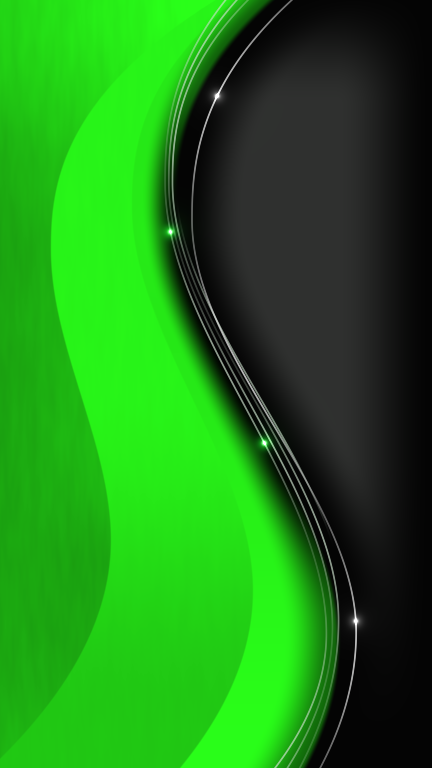
Write a WebGL 2 fragment shader that draws this background.

```glsl
#version 300 es
precision highp float;
// Draws layered green waves meeting a dark panel along glossy S-shaped lines with sparks.
uniform vec2 u_resolution;
out vec4 outColor;

// Canvas space is 9 wide and 16 high.
vec2 hashGradient(vec2 cell) {
  float angle = 6.2832 * fract(sin(dot(cell, vec2(127.1, 311.7))) * 43758.5);
  return vec2(cos(angle), sin(angle));
}

float gradientNoise(vec2 p) {
  vec2 i = floor(p), f = fract(p);
  vec2 u = f * f * (3.0 - 2.0 * f), e = vec2(1, 0);
  float low = mix(dot(hashGradient(i), f), dot(hashGradient(i + e.xy), f - e.xy), u.x);
  float high = mix(dot(hashGradient(i + e.yx), f - e.yx), dot(hashGradient(i + 1.0), f - 1.0), u.x);
  return mix(low, high, u.y);
}

// Horizontal position of an S-curve: top end, left trough, right crest, bottom end.
float sCurve(float y, float top, vec2 trough, vec2 crest, float bottom) {
  float upper = pow(max(y - trough.y, 0.0) / (16.0 - trough.y), 2.4);
  float lower = pow(max(crest.y - y, 0.0) / crest.y, 2.0);
  float middle = mix(crest.x, trough.x, smoothstep(crest.y, trough.y, y));
  return middle + (top - trough.x) * upper + (bottom - crest.x) * lower;
}

float backWave(float y) { return sCurve(y, 4.48, vec2(1.06, 10.8), vec2(2.31, 4.75), -0.2); }
float frontWave(float y) { return sCurve(y, 4.9, vec2(2.75, 11.7), vec2(5.27, 3.7), 3.75); }
float panelEdge(float y) { return sCurve(y, 5.67, vec2(3.65, 11.67), vec2(7.05, 2.67), 6.35); }
float outerLine(float y) { return sCurve(y, 6.08, vec2(4.0, 11.42), vec2(7.42, 2.83), 6.67); }

// Fine strands, t from 0 (left) to 1 (right).
float strand(float y, float t) {
  return sCurve(y, mix(4.7, 5.4, t), vec2(mix(3.44, 3.67, t), 12.2),
    vec2(mix(6.8, 7.18, t), mix(2.8, 3.2, t)), mix(5.73, 6.5, t));
}

// Perpendicular distance, from the curve position at y and slightly above.
float curveDistance(float x, float here, float above) {
  float slope = (above - here) / 0.02;
  return (x - here) / sqrt(1.0 + slope * slope);
}

float stroke(float d, float width, float pixel) {
  float w = max(width, pixel * 0.5);
  return (1.0 - smoothstep(w * 0.3, w + pixel * 0.6, abs(d))) * min(1.0, width / w);
}

vec3 spark(vec2 offset, vec3 tint) {
  float r = length(offset);
  return tint * (0.55 * exp(-r * r * 60.0) + 0.22 * exp(-r * 4.5)) + exp(-r * r * 480.0);
}

void main() {
  vec2 p = gl_FragCoord.xy / u_resolution * vec2(9, 16);
  float pixel = 16.0 / u_resolution.y;
  float y = p.y, yAbove = y + 0.02;
  float back = curveDistance(p.x, backWave(y), backWave(yAbove));
  float front = curveDistance(p.x, frontWave(y), frontWave(yAbove));
  float edge = curveDistance(p.x, panelEdge(y), panelEdge(yAbove));
  float outer = curveDistance(p.x, outerLine(y), outerLine(yAbove));

  // Three green layers with faint vertical streaks
  float streaks = gradientNoise(p * vec2(5.0, 0.8)) + 0.5 * gradientNoise(p * vec2(13.0, 2.0));
  float backLight = 0.69 + 0.2 * smoothstep(11.0, 16.0, y) + 0.05 * p.x + 0.06 * smoothstep(3.0, 0.0, y);
  backLight -= 0.1 * smoothstep(7.0, 4.0, y) * smoothstep(0.0, 2.3, p.x);
  float middleLight = mix(0.84, 1.03, smoothstep(1.0, 8.0, y));
  float frontLight = mix(1.07, 0.98, smoothstep(0.0, 9.0, y));
  float light = mix(backLight + 0.035 * streaks, middleLight + 0.012 * streaks,
    smoothstep(-pixel, pixel, back));
  light = mix(light, frontLight, smoothstep(-pixel, pixel, front));

  // Shade rolling into the edge, deepest along the middle
  float rim = 0.4 * max(smoothstep(11.0, 14.5, y), smoothstep(6.5, 3.0, y));
  float rollWidth = mix(1.15, 0.7, smoothstep(2.0, 9.0, y));
  light *= mix(rim, 1.0, smoothstep(0.0, rollWidth, -edge));
  vec3 color = vec3(0.15, 0.93, 0.09) * light;

  // Black band and softly lit charcoal panel
  float glow = smoothstep(-0.1, 1.1, outer) * smoothstep(9.0, 7.0, p.x);
  glow *= smoothstep(16.3, 13.8, y) * smoothstep(0.3, 6.5, y);
  vec3 panel = vec3(0.015) + vec3(0.17, 0.175, 0.17) * glow;
  color = mix(color, panel, smoothstep(-0.06 - pixel, 0.04 + pixel, edge));

  // Fine strands; the last one shows only through the middle
  for (int i = 0; i < 4; i++) {
    float t = float(i) / 3.0;
    float d = curveDistance(p.x, strand(y, t), strand(yAbove, t));
    float fade = 0.45 + 0.25 * cos(y * 0.75 + t * 4.0);
    if (i == 3) fade = 0.6 * smoothstep(4.5, 7.0, y) * smoothstep(12.0, 9.0, y);
    color = mix(color, vec3(0.8, 0.88, 0.8), fade * stroke(d, 0.018, pixel));
  }
  float shine = 0.6 + 0.2 * cos(y * 1.1 + 3.5);
  color = mix(color, vec3(0.9), shine * stroke(outer, 0.018, pixel));

  // Sparks riding on the lines
  color += spark(p - vec2(outerLine(14.0), 14.0), vec3(0.5));
  color += spark(p - vec2(outerLine(3.06), 3.06), vec3(0.5));
  color += spark(p - vec2(strand(11.17, 0.0), 11.17), vec3(0.1, 0.9, 0.15));
  color += spark(p - vec2(strand(6.77, 0.0), 6.77), vec3(0.1, 0.9, 0.15));
  outColor = vec4(clamp(color, 0.0, 1.0), 1.0);
}
```
